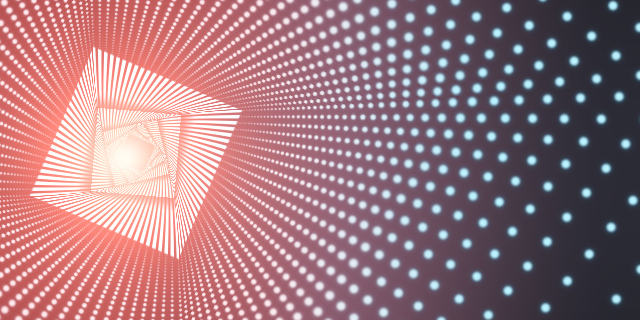
This background is drawn by a Shadertoy shader. Its source:

```glsl
// A twisted square tunnel: rings of glowing dots near the viewer turn into
// bright bars deeper inside, around a hot core. Each point is unprojected to
// tunnel depth (inverse ring size), where rings and rows form a plain grid.
#define CENTER vec2(0.425, 0.522)
#define CORE vec2(0.39, 0.505)
#define TWIST 0.0873
#define TURN -0.7505
#define ROWS 12.0
#define RING_STEP 0.08
#define RING_PHASE 0.63
#define RIM_DEPTH 3.96
#define LEVEL_DEPTH 3.7
#define DOT_MAX 0.0145

const float QUARTER = 1.5707963;

mat2 rotation(float a) {
    float c = cos(a), s = sin(a);
    return mat2(c, s, -s, c);
}

float ringAngle(float depth) {
    return TURN + TWIST * depth;
}

// Depth of the square ring that passes through q, by damped iteration
float tunnelDepth(vec2 q) {
    float depth = 0.5;
    for (int i = 0; i < 14; i++) {
        vec2 a = abs(rotation(-ringAngle(depth)) * q);
        depth = mix(depth, 1.0 / max(max(a.x, a.y), 0.045), 0.7);
    }
    return depth;
}

// Red on the left, violet in the middle, near black on the right
vec3 backdrop(vec2 p) {
    vec3 red = vec3(0.66, 0.28, 0.29);
    vec3 violet = vec3(0.55, 0.37, 0.45);
    vec3 night = vec3(0.17, 0.17, 0.21);
    vec3 col = mix(red, violet, smoothstep(0.4, 1.15, p.x));
    col = mix(col, night, smoothstep(0.95, 1.95, p.x));
    col *= 1.0 - 0.45 * pow(abs(p.y - 0.48), 2.0) * smoothstep(0.6, 1.6, p.x);
    vec2 r = p - CORE;
    return col + vec3(0.34, 0.25, 0.20) * exp(-5.0 * dot(r, r));
}

void mainImage(out vec4 fragColor, in vec2 fragCoord) {
    float px = 1.0 / iResolution.y;
    vec2 p = fragCoord * px;
    vec2 q = p - CENTER;
    vec3 col = backdrop(p);

    // Tunnel coordinates: wall side, half size of the ring, place along it
    float depth = tunnelDepth(q);
    vec2 local = rotation(-ringAngle(depth)) * q;
    float side = QUARTER * floor(atan(local.y, local.x) / QUARTER + 0.5);
    local = rotation(-side) * local;
    float size = max(local.x, 0.001);
    float row = ROWS * local.y / size;
    float nearRow = floor(row + 0.5);
    float inside = smoothstep(-px, px, 1.0 / RIM_DEPTH - size);

    // Dots at the grid crossings, measured on the canvas to stay round
    float ring = floor(depth / RING_STEP - RING_PHASE + 0.5) + RING_PHASE;
    float dotDepth = max(ring * RING_STEP, 0.05);
    vec2 dotPos = rotation(ringAngle(dotDepth) + side)
                * vec2(1.0, nearRow / ROWS) / dotDepth;
    float radius = min(DOT_MAX, 0.0235 * pow(1.0 / dotDepth, 1.6));
    float d = length(q - dotPos) / max(radius, 0.9 * px);
    float shown = (1.0 - inside) * smoothstep(0.2, 0.42, size);
    float cool = smoothstep(0.7, 1.6, p.x);
    vec3 haloColor = mix(vec3(0.90, 0.72, 0.78), vec3(0.22, 0.56, 0.72), cool);
    vec3 dotColor = mix(vec3(1.0, 0.92, 0.93), vec3(0.74, 0.95, 1.0), cool);
    col = mix(col, haloColor, 0.75 * shown * exp(-0.9 * d * d));
    col = mix(col, dotColor, shown * exp(-1.1 * pow(d, 4.0)));

    // Bars along the rows, restarting at each level of the tunnel
    float level = fract(max(depth - RIM_DEPTH, 0.0) / LEVEL_DEPTH);
    float offset = abs(row - nearRow) * size / ROWS;
    float width = 0.29 * size / ROWS;
    float bar = 1.0 - smoothstep(width - 0.7 * px, width + 0.7 * px, offset);
    float fade = 1.0 - 0.8 * smoothstep(0.55, 1.0, level);
    col = mix(col, vec3(0.86, 0.43, 0.40), 0.35 * inside * level);
    col = mix(col, vec3(0.97, 0.97, 1.0), inside * bar * fade);

    // Hot core and its warm bloom
    vec2 r = p - CORE;
    float r2 = dot(r, r);
    col += vec3(0.22, 0.14, 0.09) * exp(-16.0 * r2);
    col = mix(col, vec3(1.0, 0.87, 0.78), 0.65 * exp(-55.0 * r2));
    col = mix(col, vec3(1.0, 0.99, 0.95), exp(-190.0 * r2));
    fragColor = vec4(clamp(col, 0.0, 1.0), 1.0);
}
```
